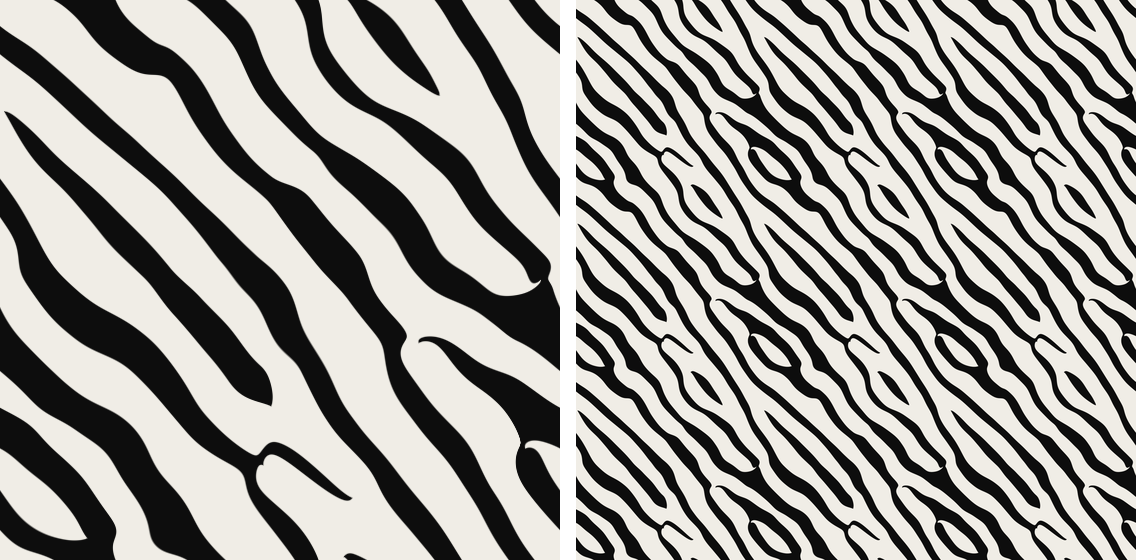
Left, the tile; right, the same tile 3 across and 3 down.
A WebGL 1 fragment shader for this pattern:

```glsl
precision highp float;
// Seamless zebra hide: diagonal black stripes that waver, fork and taper on ivory.

uniform vec2 u_resolution;

#define CARRIER vec2(5.9, 5.2)   // mean stripe repeats across the tile
#define WIDTH_SPREAD 1.3         // variation of the stripe spacing
#define TURN_SPREAD 1.85         // variation of the stripe direction
#define WOBBLE 0.012             // sideways waver of the edges
#define WOBBLE_CELLS 8.0
#define SWELL_CELLS 5.0          // patches of thick and thin stripes
#define LIGHT_BIAS 0.2           // above zero favours ivory
#define SWELL 0.2                // thickness change along a stripe
#define TAPER 0.86               // sharpness of the tips at forks
#define SEED 5.0
#define IVORY vec3(0.94, 0.93, 0.90)
#define BLACK vec3(0.05, 0.05, 0.05)

const float TAU = 6.2831853;

float hash(vec2 p) {
  vec3 q = fract(vec3(p.xyx + SEED) * 0.1031);
  q += dot(q, q.yzx + 33.33);
  return fract((q.x + q.y) * q.z);
}

// Value noise that repeats after a whole number of cells.
float tileNoise(vec2 uv, float cells, float offset) {
  vec2 p = uv * cells;
  vec2 f = fract(p);
  vec2 a = mod(floor(p), cells);
  vec2 b = mod(a + 1.0, cells);
  f = f * f * f * (f * (f * 6.0 - 15.0) + 10.0);
  float low = mix(hash(a + offset), hash(vec2(b.x, a.y) + offset), f.x);
  float high = mix(hash(vec2(a.x, b.y) + offset), hash(b + offset), f.x);
  return mix(low, high, f.y);
}

// Sum of whole-number waves near the carrier, as a complex value.
// Its zeros are the points where stripes fork or end.
vec2 stripeWave(vec2 uv, out vec2 gradRe, out vec2 gradIm) {
  vec2 across = normalize(CARRIER);
  vec2 along = vec2(-across.y, across.x);
  vec2 wave = vec2(0.0);
  float energy = 0.0;
  gradRe = vec2(0.0);
  gradIm = vec2(0.0);
  for (int i = -4; i <= 4; i++) {
    for (int j = -4; j <= 4; j++) {
      vec2 k = floor(CARRIER + 0.5) + vec2(float(i), float(j));
      vec2 d = k - CARRIER;
      vec2 spread = vec2(dot(d, across) / WIDTH_SPREAD, dot(d, along) / TURN_SPREAD);
      float weight = exp(-0.5 * dot(spread, spread));
      float phase = TAU * (dot(k, uv) + hash(k));
      vec2 term = weight * vec2(cos(phase), sin(phase));
      wave += term;
      gradRe -= TAU * k * term.y;
      gradIm += TAU * k * term.x;
      energy += weight * weight;
    }
  }
  float scale = inversesqrt(energy);
  gradRe *= scale;
  gradIm *= scale;
  return wave * scale;
}

void main() {
  vec2 uv = gl_FragCoord.xy / u_resolution;

  // Waver the stripes sideways.
  float waver = 2.0 * tileNoise(uv, WOBBLE_CELLS, 40.0) - 1.0;
  vec2 warped = uv + normalize(CARRIER) * WOBBLE * waver;

  vec2 gradRe, gradIm;
  vec2 wave = stripeWave(warped, gradRe, gradIm);
  float strength = max(length(wave), 0.0001);

  // Shift the black and ivory balance, most strongly near forks.
  float patchTone = 2.0 * smoothstep(0.25, 0.75, tileNoise(uv, SWELL_CELLS, 90.0)) - 1.0;
  float nearFork = exp(-2.0 * strength * strength);
  float balance = mix(LIGHT_BIAS + SWELL * patchTone, TAPER * patchTone, nearFork);
  float field = wave.x + balance * strength;

  // Smooth the edge over about one and a half pixels.
  vec2 slope = gradRe + balance * (wave.x * gradRe + wave.y * gradIm) / strength;
  float pixelStep = max(length(slope / u_resolution), 0.0001);
  float light = smoothstep(-0.85, 0.85, field / pixelStep);
  gl_FragColor = vec4(mix(BLACK, IVORY, light), 1.0);
}
```
